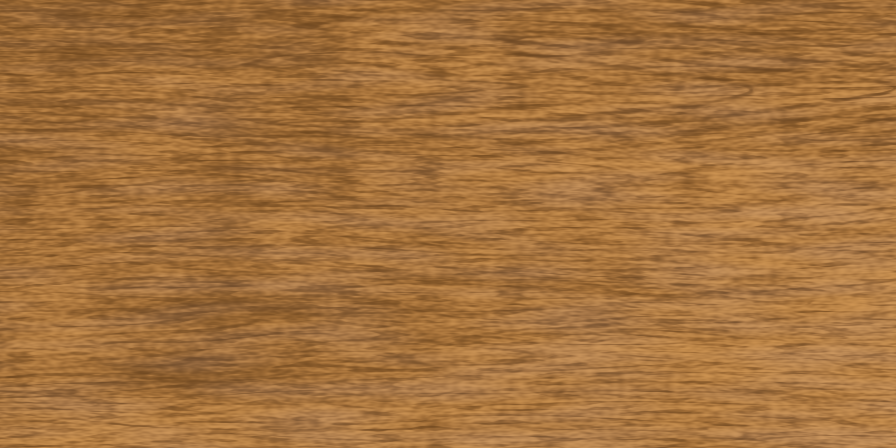
Write a WebGL 1 fragment shader that draws this texture.

```glsl
precision highp float;
// Brown oak board with fine horizontal fibres, thin arched rings and soft side light.

uniform vec2 u_resolution;

// Palette
const vec3 DARK_GRAIN = vec3(0.455, 0.295, 0.130);
const vec3 MID_WOOD = vec3(0.645, 0.440, 0.222);
const vec3 LIGHT_WOOD = vec3(0.825, 0.598, 0.335);
const vec3 GREY_SHEEN = vec3(-0.006, 0.012, 0.050);

// Grain frequencies, along and across the board, per canvas height
const vec2 FIBRE_FREQ = vec2(9.0, 118.0);
const vec2 HAIR_FREQ = vec2(46.0, 187.0);
const vec2 PORE_FREQ = vec2(11.0, 104.0);
const vec2 LINE_FREQ = vec2(2.6, 43.0);
const vec2 BAND_FREQ = vec2(1.3, 21.0);
const vec2 BROAD_FREQ = vec2(1.0, 4.5);

// Layer strengths, as shifts of tone
const float FIBRE = 0.34;
const float HAIR = 0.36;
const float PORE = 0.25;
const float LINE = 0.24;
const float BAND = 0.25;
const float BROAD = 0.18;
const float CROSS_FIGURE = 0.17;
const float RING = 0.38;
const float STAIN = 0.16;

// Arched rings
const vec2 UPPER_TIP = vec2(1.69, 0.81);
const vec2 LOWER_TIP = vec2(1.80, 0.33);
const float RING_STEP = 0.28;
const float RING_HALF_WIDTH = 0.007;
const float ARCH_WIDTH = 0.030;
const float ARCH_LENGTH = 0.35;

vec2 gradientAt(vec2 cell) {
  vec3 h = fract(cell.xyx * vec3(0.1031, 0.1030, 0.0973));
  h += dot(h, h.yzx + 33.33);
  float angle = 6.28318 * fract((h.x + h.y) * h.z);
  return vec2(cos(angle), sin(angle));
}

// Gradient noise, roughly -0.7 to 0.7
float noise(vec2 p) {
  vec2 i = floor(p);
  vec2 f = p - i;
  vec2 w = f * f * f * (f * (f * 6.0 - 15.0) + 10.0);
  float a = dot(gradientAt(i), f);
  float b = dot(gradientAt(i + vec2(1.0, 0.0)), f - vec2(1.0, 0.0));
  float c = dot(gradientAt(i + vec2(0.0, 1.0)), f - vec2(0.0, 1.0));
  float d = dot(gradientAt(i + vec2(1.0, 1.0)), f - vec2(1.0, 1.0));
  return mix(mix(a, b, w.x), mix(c, d, w.x), w.y);
}

// Thin nested hyperbolas opening to the left, closed only near the right end
float archedRings(vec2 p, vec2 tip, float spread) {
  float v = p.y - tip.y;
  float u = v / ARCH_WIDTH;
  float bend = sqrt(1.0 + u * u);
  float reach = p.x - tip.x + ARCH_LENGTH * (bend - 1.0);
  float phase = reach / RING_STEP + 0.25 * noise(p * vec2(3.0, 14.0) + 7.0);
  float slope = length(vec2(1.0, ARCH_LENGTH * u / (ARCH_WIDTH * bend)));
  float dist = abs(fract(phase + 0.5) - 0.5) * RING_STEP / slope;
  float line = 1.0 - smoothstep(0.1, 1.0, dist / RING_HALF_WIDTH);
  line *= max(smoothstep(1.4, 1.65, p.x), smoothstep(0.015, 0.04, abs(v)));
  return line * exp(-v * v / (spread * spread)) * smoothstep(0.2, 1.2, p.x);
}

// Soft vertical smudge
float smudge(vec2 p, vec2 centre, vec2 size) {
  vec2 d = (p - centre) / size;
  return exp(-dot(d, d));
}

void main() {
  vec2 p = gl_FragCoord.xy / u_resolution.y;
  float across = gl_FragCoord.x / u_resolution.x;

  // Gentle bending of the grain
  vec2 g = p;
  g.y += 0.025 * noise(p * vec2(0.9, 2.2) + 3.0);
  g.y += 0.003 * noise(p * vec2(4.0, 9.0) + 19.0);

  // Side light and stains
  float tone = 0.635 + 0.22 * (across - 0.5) + 0.16 * (0.5 - p.y);
  tone -= STAIN * smudge(p, vec2(0.52, 0.30), vec2(0.17, 0.34));
  tone -= 0.5 * STAIN * smudge(p, vec2(0.75, 0.65), vec2(0.035, 0.24));

  // Fibres and bands
  tone += BROAD * noise(g * BROAD_FREQ + 41.0);
  tone += BAND * noise(g * BAND_FREQ + 11.0);
  tone += FIBRE * noise(g * FIBRE_FREQ + 5.0);
  tone += HAIR * noise(g * HAIR_FREQ + 23.0);
  float figureArea = 1.0 - 0.7 * smoothstep(0.7, 1.4, p.x);
  tone += CROSS_FIGURE * figureArea * noise(p * vec2(7.0, 1.8) + 61.0);

  // Short dark pores, long thin lines and rings, broken up along their length
  float broken = 0.9 + 1.3 * noise(g * vec2(16.0, 60.0) + 83.0);
  float pores = smoothstep(0.10, 0.27, noise(g * PORE_FREQ + 31.0));
  float lines = 1.0 - smoothstep(0.02, 0.11, abs(noise(g * LINE_FREQ + 53.0)));
  float rings = archedRings(g, UPPER_TIP, 0.15);
  rings += 0.6 * archedRings(g, LOWER_TIP, 0.07);
  tone -= PORE * pores + (LINE * lines + RING * rings) * broken;

  // Tone to colour with soft ends, and a greyer sheen in streaks
  float shift = 2.0 * tone - 1.0;
  shift /= sqrt(1.0 + 0.6 * shift * shift);
  vec3 colour = mix(MID_WOOD, LIGHT_WOOD, max(shift, 0.0));
  colour = mix(colour, DARK_GRAIN, max(-shift, 0.0));
  float sheen = 0.30 + 1.4 * noise(g * vec2(3.5, 27.0) + 97.0);
  sheen += 0.3 * (0.5 - p.y) + 0.2 * (across - 0.5);
  colour += GREY_SHEEN * clamp(sheen, 0.0, 1.0);

  gl_FragColor = vec4(colour, 1.0);
}
```
